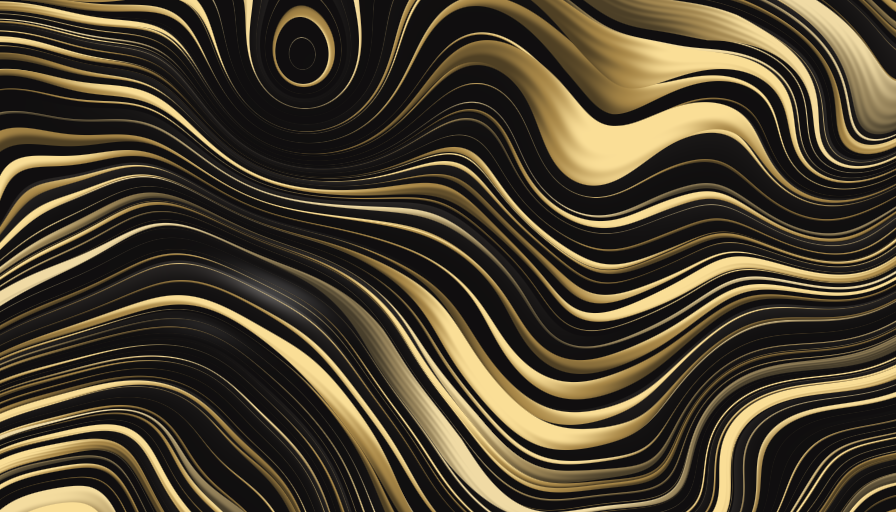
Reproduce this background procedurally as a Shadertoy shader.

```glsl
// Flowing marbled ribbons of polished gold over glossy black sheets.

float hash(float n) {
    return fract(sin(n * 91.73 + 4.1) * 4375.55);
}

// Soft round bump, used to bend the flow and to vary regions.
float bump(vec2 p, vec2 centre, float radius) {
    vec2 d = (p - centre) / radius;
    return exp(-dot(d, d));
}

// Turns the plane about a centre, fading outwards.
vec2 swirl(vec2 p, vec2 centre, float radius, float angle) {
    float a = angle * bump(p, centre, radius);
    vec2 d = p - centre;
    return centre + vec2(d.x * cos(a) - d.y * sin(a), d.x * sin(a) + d.y * cos(a));
}

// Returns (distance along the flow, stream value across it).
vec2 flow(vec2 p) {
    vec2 q = swirl(p, vec2(1.55, 0.78), 0.24, 1.2);
    q = swirl(q, vec2(1.45, 0.08), 0.20, -1.1);
    q = swirl(q, vec2(0.36, 0.16), 0.18, 0.8);
    float amp = 0.05 + 0.04 * smoothstep(0.8, 1.7, p.x);
    float freq = 4.2;
    for (int i = 0; i < 4; i++) {
        q += amp * sin(freq * q.yx + vec2(1.7, 4.3) * float(i + 1));
        amp *= 0.48;
        freq *= 1.7;
    }
    // One broad crest and trough, leaning to the right with height.
    float psi = q.y - 0.24 * cos(3.59 * (q.x - 0.25 - 0.45 * q.y));
    // Eddies
    psi += 0.42 * bump(p, vec2(0.58, 0.82), 0.21);
    psi -= 0.45 * bump(p, vec2(-0.10, 0.88), 0.34);
    psi -= 0.32 * bump(p, vec2(0.00, 0.03), 0.26);
    psi -= 0.18 * bump(p, vec2(0.50, 0.02), 0.24);
    // Uneven spacing gathers the strands in bundles.
    psi += 0.024 * sin(psi * 17.0 + 1.5 * q.x);
    return vec2(q.x - 0.5 * q.y, psi);
}

// Metal ramp from bronze to pale gold.
vec3 gold(float tone) {
    vec3 c = mix(vec3(0.31, 0.25, 0.14), vec3(0.66, 0.53, 0.28), smoothstep(0.0, 0.5, tone));
    return mix(c, vec3(0.98, 0.87, 0.59), smoothstep(0.42, 0.95, tone));
}

// Black sheets, each with a soft grey sheen towards one edge.
vec3 sheets(vec2 st, float density) {
    float s = st.y * density;
    float id = floor(s);
    float f = s - id;
    float edge = clamp((1.0 - f) / fwidth(s), 0.0, 1.0);
    float light = 0.5 + 0.5 * sin(st.x * 4.0 + 6.28 * hash(id));
    return vec3(0.062, 0.056, 0.057) + vec3(0.11, 0.103, 0.095) * f * f * f * edge * light;
}

// Lays gold strands of random, tapering width over a base colour.
vec3 ribbons(vec3 base, vec2 st, float density, float widest, float gain, float seed) {
    float s = st.y * density + seed;
    float id = floor(s);
    float f = s - id - 0.5;
    float size = hash(id + seed);
    float phase = 6.28 * hash(id * 1.37 + seed + 9.0);

    float taper = 0.65 + 0.48 * sin(st.x * (3.0 + 3.0 * size) + phase);
    float halfWidth = max(widest * (0.08 + 0.92 * size * size) * taper, 0.0);
    halfWidth = min(halfWidth, 0.47);

    float aa = max(fwidth(s), 1e-4);
    float cover = clamp((halfWidth - abs(f)) / aa + 0.5, 0.0, 1.0);
    cover *= min(1.0, 2.0 * halfWidth / aa);

    // Slow glints along, a lit rim across, faint brushed streaks.
    float across = clamp(f / max(halfWidth, 1e-3), -1.0, 1.0);
    float tone = 0.48 + 0.36 * sin(st.x * 5.5 + phase * 2.0) + 0.22 * across;
    tone += 0.05 * sin(st.y * 420.0 + 3.0 * sin(st.x * 6.0));

    // Some strands are a paler, greyer metal.
    vec3 metal = gold(tone * gain);
    float pale = 0.6 * smoothstep(0.6, 0.8, hash(id * 2.3 + seed));
    metal = mix(metal, vec3(dot(metal, vec3(0.34))) * vec3(1.1, 1.02, 0.82), pale);
    return mix(base, metal, cover);
}

void mainImage(out vec4 fragColor, in vec2 fragCoord) {
    vec2 p = fragCoord / iResolution.y;
    vec2 st = flow(p);

    // Quiet dark pools against rich bundles.
    float calm = 0.95 * bump(p, vec2(0.55, 0.82), 0.25);
    calm += 0.85 * bump(p, vec2(0.42, 0.30), 0.25);
    calm += 0.60 * bump(p, vec2(1.45, 0.08), 0.22);
    float lush = 0.55 * bump(p, vec2(1.18, 0.27), 0.28);
    lush += 0.55 * bump(p, vec2(1.12, 0.78), 0.28);
    lush += 0.50 * bump(p, vec2(0.05, 0.95), 0.25);
    lush += 0.40 * bump(p, vec2(0.05, 0.05), 0.25);
    float rich = clamp(1.08 + lush - calm, 0.2, 1.6);

    vec3 col = sheets(st, 11.0);
    float gloss = bump((p - vec2(0.49, 0.41)) * vec2(1.0, 2.2), vec2(0.0), 0.13);
    col += 0.24 * gloss * smoothstep(-0.3, 0.9, sin(st.y * 40.0));

    col = ribbons(col, st, 37.0, 0.36 * rich, 1.06, 3.0);
    col = ribbons(col, st, 13.0, 0.58 * rich, 1.2, 17.0);

    fragColor = vec4(col, 1.0);
}
```
